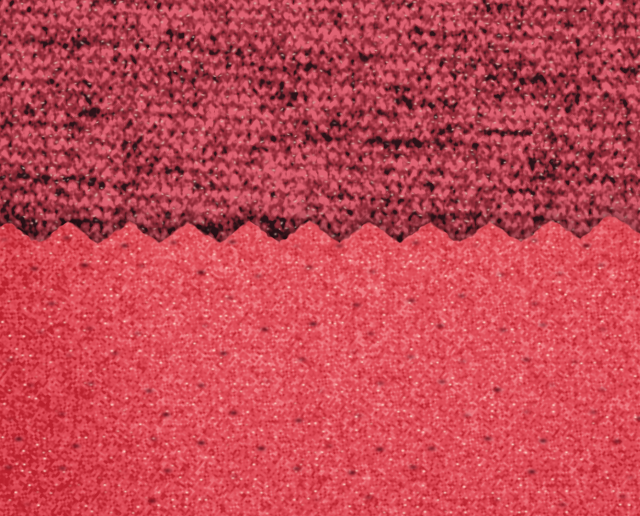
Write a Shadertoy shader that draws this texture.

```glsl
// Two red fabrics: a heathered chevron knit above, a smooth fine mesh below,
// meeting at a pinked zigzag edge. Yarn is layered value noise over stitch
// cells; dark yarn gathers in soft patches, and the mesh has staggered pinholes.

const float TOOTH_WIDTH  = 0.1168;
const float TOOTH_PHASE  = 0.016;
const float EDGE_VALLEY  = 0.530;
const float TOOTH_HEIGHT = 0.040;
const vec2  STITCH       = vec2(0.0220, 0.0270);
const vec2  MESH         = vec2(0.0110, 0.0095);
const vec2  PINHOLE_GAP  = vec2(0.1130, 0.0560);
const vec3  YARN_DARK    = vec3(0.19, 0.07, 0.10);
const vec3  YARN_MID     = vec3(0.58, 0.16, 0.22);
const vec3  YARN_PINK    = vec3(0.88, 0.38, 0.45);
const vec3  MESH_DEEP    = vec3(0.73, 0.13, 0.18);
const vec3  MESH_RED     = vec3(0.88, 0.30, 0.35);
const vec3  MESH_PALE    = vec3(0.95, 0.51, 0.54);
const vec3  GLINT        = vec3(1.00, 0.82, 0.77);

// Dark yarn patches: centre and radii
const int PATCH_COUNT = 11;
const vec4 PATCHES[PATCH_COUNT] = vec4[PATCH_COUNT](
    vec4(0.66, 0.753, 0.09, 0.025), vec4(0.81, 0.713, 0.08, 0.020),
    vec4(0.54, 0.810, 0.06, 0.025), vec4(1.06, 0.670, 0.025, 0.045),
    vec4(0.97, 0.985, 0.07, 0.030), vec4(0.06, 0.655, 0.06, 0.030),
    vec4(0.06, 0.565, 0.10, 0.025), vec4(0.255, 0.69, 0.02, 0.060),
    vec4(1.04, 0.850, 0.09, 0.020), vec4(0.14, 0.920, 0.13, 0.020),
    vec4(0.46, 0.560, 0.16, 0.022));

float hash(vec2 p) {
    vec3 q = fract(p.xyx * 0.1031);
    q += dot(q, q.yzx + 33.33);
    return fract((q.x + q.y) * q.z);
}

float noise(vec2 p) {
    vec2 i = floor(p), f = fract(p);
    f = f * f * (3.0 - 2.0 * f);
    return mix(mix(hash(i), hash(i + vec2(1, 0)), f.x),
               mix(hash(i + vec2(0, 1)), hash(i + vec2(1, 1)), f.x), f.y);
}

// Noise on a turned grid, so no rows or columns show
float grainNoise(vec2 p) {
    return noise(mat2(0.8, 0.6, -0.6, 0.8) * p + 300.0);
}

// Small round sparkles scattered one per cell, most cells empty
float glints(vec2 p, float cells, float share) {
    vec2 q = p * cells, id = floor(q);
    vec2 centre = 0.3 + 0.4 * vec2(hash(id + 5.0), hash(id + 61.0));
    vec2 d = (fract(q) - centre) * vec2(1.0, 1.3);
    float strength = smoothstep(1.0 - share, 1.0, hash(id + 127.0));
    return strength * exp(-dot(d, d) * 20.0);
}

// Height of the zigzag cut, slightly frayed and rising at the right
float edgeHeight(vec2 p) {
    float x = p.x + 0.005 * (noise(p.xx * 21.0 + 4.0) - 0.5);
    float tooth = abs(fract((x - TOOTH_PHASE) / TOOTH_WIDTH) - 0.5) * 2.0;
    tooth = mix(tooth, smoothstep(0.0, 1.0, tooth), 0.3);
    float fray = 0.007 * (grainNoise(p * 110.0) - 0.5);
    return EDGE_VALLEY + TOOTH_HEIGHT * tooth + fray
         + 0.016 * smoothstep(1.0, 1.24, p.x);
}

float darkPatches(vec2 p) {
    float sum = 0.0;
    for (int i = 0; i < PATCH_COUNT; i++) {
        vec2 d = (p - PATCHES[i].xy) / PATCHES[i].zw;
        sum += exp(-dot(d, d));
    }
    return min(sum, 1.0);
}

vec3 heatherKnit(vec2 p) {
    // Chevron loops, bent by slow and fine warps
    vec2 warp = vec2(noise(p * 17.0), noise(p * 17.0 + 31.0)) - 0.5;
    vec2 fuzz = vec2(grainNoise(p * 75.0), grainNoise(p * 75.0 + 47.0)) - 0.5;
    vec2 q = (p + 0.010 * warp + 0.005 * fuzz + vec2(0.0, 0.05 * p.x)) / STITCH;
    float column = abs(fract(q.x) - 0.5);
    float row = q.y + column * 0.9;
    float loopLight = 0.5 + 0.5 * cos(6.2832 * row);
    float grooves = smoothstep(0.5, 0.25, column);

    // Long, gently falling courses carry the scattered dark yarn
    vec2 course = vec2(p.x, p.y + 0.12 * p.x);
    float bands = 0.6 * noise(course * vec2(6.0, 30.0)) + 0.4 * noise(course * vec2(17.0, 50.0));
    float patchDark = darkPatches(p);
    float speck = grainNoise(p * vec2(92.0, 80.0)) + 0.45 * (bands - 0.5) + 0.24 * patchDark;
    float fleck = grainNoise(p * 112.0 + 19.0);
    float fibre = grainNoise(p * 200.0 + 77.0);
    float light = 0.34 * loopLight + 0.14 * grooves + 0.10 * hash(floor(vec2(q.x, row)) + 7.0)
                + 0.42 * fleck + 0.40 * fibre;
    light -= 0.36 * smoothstep(0.50, 1.00, speck) + 0.20 * (bands - 0.5) + 0.12 * patchDark + 0.02;

    vec3 col = mix(YARN_DARK, YARN_MID, smoothstep(0.08, 0.54, light));
    col = mix(col, YARN_PINK, smoothstep(0.46, 1.02, light));
    return mix(col, GLINT * 0.88, 0.85 * glints(p + 0.006 * fuzz, 78.0, 0.40));
}

vec3 smoothMesh(vec2 p) {
    // Broad light, deeper at the left and along the bottom
    float glow = smoothstep(-0.05, 0.50, p.x + 0.25 * p.y) * (0.7 + 0.3 * smoothstep(0.0, 0.3, p.y));
    glow *= 1.0 - 0.20 * smoothstep(0.95, 1.24, p.x);

    // Fine ribs, grain and fibre
    vec2 q = (p + 0.004 * noise(p * 24.0)) / MESH;
    float weave = 0.5 * cos(6.2832 * q.x) + 0.5 * cos(6.2832 * q.y);
    float grain = 0.40 * grainNoise(p * vec2(110.0, 145.0)) + 0.85 * grainNoise(p * 225.0 + 9.0) - 0.625;
    float mottling = noise(p * 34.0 + 70.0) - 0.5;
    float tone = 0.14 + 0.42 * glow + 1.05 * grain + 0.09 * weave + 0.10 * mottling;
    vec3 col = mix(MESH_DEEP, MESH_RED, smoothstep(-0.20, 0.55, tone));
    col = mix(col, MESH_PALE, smoothstep(0.45, 1.15, tone));

    // Staggered pinholes
    vec2 g = p / PINHOLE_GAP;
    g.x += 0.5 * mod(floor(g.y), 2.0);
    vec2 id = floor(g);
    vec2 jitter = vec2(hash(id + 3.0), hash(id + 41.0)) - 0.5;
    vec2 d = (fract(g) - 0.5 - 0.4 * jitter) * PINHOLE_GAP * vec2(0.75, 1.2);
    float hole = exp(-dot(d, d) / 0.00003) * hash(id + 13.0);
    col = mix(col, vec3(0.36, 0.05, 0.10), 0.85 * hole);
    return mix(col, GLINT, 0.90 * glints(p, 76.0, 0.24));
}

void mainImage(out vec4 fragColor, in vec2 fragCoord) {
    vec2 p = fragCoord / iResolution.y;
    float above = p.y - edgeHeight(p);
    float soft = max(1.2 / iResolution.y, 0.003);

    // Shadow beside the cut, pale rim on the teeth
    vec3 knit = heatherKnit(p) * (1.0 - 0.32 * exp(-max(above, 0.0) / 0.018));
    vec3 mesh = smoothMesh(p);
    mesh = mix(mesh, vec3(0.88, 0.35, 0.41), 0.35 * exp(-max(-above, 0.0) / 0.012));
    fragColor = vec4(mix(mesh, knit, smoothstep(-soft, soft, above)), 1.0);
}
```
